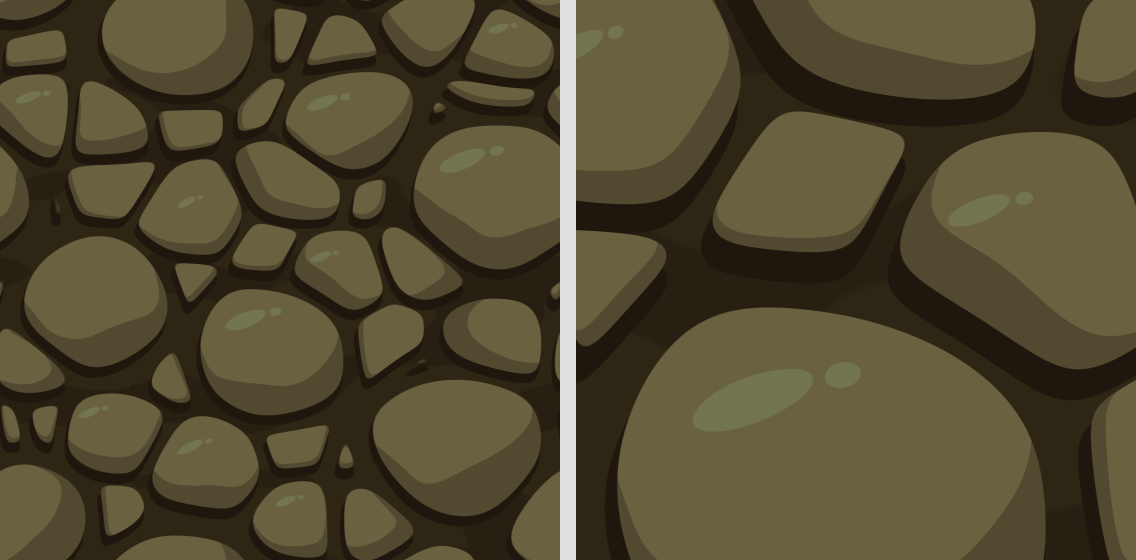
Left, the full canvas; right, a detail of the centre.
Reproduce this texture procedurally as a WebGL 2 fragment shader.

```glsl
#version 300 es
precision highp float;
// Tiling cartoon ground of rounded, shaded olive stones with drop shadows on dark earth.

uniform vec2 u_resolution;
out vec4 fragColor;

const float CELLS = 7.0;                    // stone sites per side
const vec2 STRETCH = vec2(1.0, 1.2);        // makes stones wider than tall
const float LARGE = 0.155, MEDIUM = 0.080, SMALL = 0.030;
const float JITTER = 0.75;
const float GAP_MIN = 0.008, GAP_VARY = 0.008;
const vec2 SHADOW_OFFSET = vec2(0.004, 0.018);
const float SHADOW_SPREAD = 0.003;
const float SHADE_DEPTH = 0.38;             // relative to stone radius
const float WARP = 0.012;
const vec3 FACE = vec3(0.41, 0.38, 0.25);
const vec3 SHADE = vec3(0.32, 0.29, 0.19);
const vec3 GLINT = vec3(0.45, 0.46, 0.32);
const vec3 EARTH = vec3(0.18, 0.15, 0.08);
const vec3 EARTH_DARK = vec3(0.155, 0.12, 0.075);
const vec3 SHADOW = vec3(0.12, 0.09, 0.05);

struct Stone { vec2 cell; vec2 pos; float radius; float gap; };

vec3 hash3(vec2 cell, uint seed) {
  uvec3 v = uvec3(uvec2(cell), seed) * 1664525u + 1013904223u;
  v.x += v.y * v.z; v.y += v.z * v.x; v.z += v.x * v.y;
  v ^= v >> 16u;
  v.x += v.y * v.z; v.y += v.z * v.x; v.z += v.x * v.y;
  return vec3(v >> 8u) / 16777216.0;
}

float cornerSlope(vec2 corner, vec2 offset, vec2 period, uint seed) {
  float angle = 6.28319 * hash3(mod(corner, period), seed).x;
  return dot(vec2(cos(angle), sin(angle)), offset);
}

// Gradient noise that wraps after "period" lattice steps
float noise(vec2 uv, vec2 period, uint seed) {
  vec2 p = uv * period, i = floor(p), f = p - i;
  vec2 u = f * f * f * (f * (f * 6.0 - 15.0) + 10.0);
  vec2 x = vec2(1, 0), y = vec2(0, 1);
  return mix(
    mix(cornerSlope(i, f, period, seed), cornerSlope(i + x, f - x, period, seed), u.x),
    mix(cornerSlope(i + y, f - y, period, seed), cornerSlope(i + 1.0, f - 1.0, period, seed), u.x), u.y);
}

// Large sites lie on a skewed lattice, with medium and small ones between
Stone stoneAt(vec2 cell) {
  vec2 wrapped = mod(cell, CELLS);
  vec3 rnd = hash3(wrapped, 11u);
  float kind = mod(wrapped.x + 2.0 * wrapped.y, 7.0);
  float size = kind < 0.5 ? LARGE : abs(kind - 3.5) < 1.0 ? MEDIUM : SMALL;
  vec2 pos = (cell + 0.5 + JITTER * (rnd.xy - 0.5)) / CELLS * STRETCH;
  return Stone(cell, pos, size * mix(0.75, 1.25, rnd.z), GAP_MIN + GAP_VARY * fract(rnd.z * 17.0));
}

// Owner of a point in the size-weighted Voronoi diagram
Stone nearestStone(vec2 q) {
  vec2 base = floor(q / STRETCH * CELLS);
  Stone best = stoneAt(base);
  float bestPower = 1e5;
  for (int y = -3; y <= 3; y++)
    for (int x = -3; x <= 3; x++) {
      Stone s = stoneAt(base + vec2(x, y));
      vec2 d = q - s.pos;
      float power = dot(d, d) - s.radius * s.radius;
      if (power < bestPower) { bestPower = power; best = s; }
    }
  return best;
}

// Rounded polygon: smooth maximum of the planes towards all neighbours
float stoneDistance(Stone s, vec2 q) {
  float rounding = 0.005 + 0.1 * s.radius, sum = 0.0;
  for (int y = -3; y <= 3; y++)
    for (int x = -3; x <= 3; x++) {
      if (x == 0 && y == 0) continue;
      Stone other = stoneAt(s.cell + vec2(x, y));
      vec2 d = other.pos - s.pos;
      float len = length(d);
      float border = 0.5 * (len + (s.radius * s.radius - other.radius * other.radius) / len);
      sum += exp(min((dot(q - s.pos, d / len) - border) / rounding, 60.0));
    }
  return rounding * log(sum) + s.gap;
}

float ellipse(vec2 p, vec2 radii) {
  return (length(p / radii) - 1.0) * radii.y;
}

void main() {
  vec2 uv = gl_FragCoord.xy / u_resolution;
  float px = 0.8 / min(u_resolution.x, u_resolution.y);
  vec2 bend = vec2(noise(uv, vec2(6.0), 3u), noise(uv, vec2(6.0), 4u));
  vec2 q = (uv + WARP * bend) * STRETCH;

  // Earth with faint patches, then the shadows
  float patches = noise(uv, vec2(4.0, 9.0), 5u);
  vec3 color = mix(EARTH, EARTH_DARK, smoothstep(-0.015, 0.015, patches - 0.12));
  vec2 caster = q + SHADOW_OFFSET;
  float shadow = stoneDistance(nearestStone(caster), caster) - SHADOW_SPREAD;
  color = mix(SHADOW, color, smoothstep(-px, px, shadow));

  // Lit face and the crescent of shade on the lower side
  Stone s = nearestStone(q);
  vec3 look = hash3(mod(s.cell, CELLS), 23u);
  float body = stoneDistance(s, q);
  float angle = -1.57 + 2.0 * (look.x - 0.5);
  vec2 away = vec2(cos(angle), sin(angle)) * s.radius * SHADE_DEPTH;
  float ripple = 0.22 * s.radius * noise(uv, vec2(9.0), 6u);
  float face = stoneDistance(s, q + away) + ripple;
  vec3 stone = mix(FACE, SHADE, smoothstep(-px, px, face));

  // Glints on some of the bigger stones, kept well inside the outline
  vec2 spot = s.pos + s.radius * vec2(-0.45 + 0.3 * look.z, 0.42);
  if (look.y < 0.6 && s.radius > 0.05 && stoneDistance(s, spot) < -0.2 * s.radius) {
    vec2 p = mat2(0.88, -0.47, 0.47, 0.88) * (q - spot) / s.radius;
    float glint = min(ellipse(p, vec2(0.26, 0.1)), ellipse(p - vec2(0.36, -0.06), vec2(0.07, 0.06)));
    float inside = max(glint * s.radius, body + 0.008);
    stone = mix(GLINT, stone, smoothstep(-px, px, inside));
  }
  color = mix(stone, color, smoothstep(-px, px, body));
  fragColor = vec4(color, 1.0);
}
```
